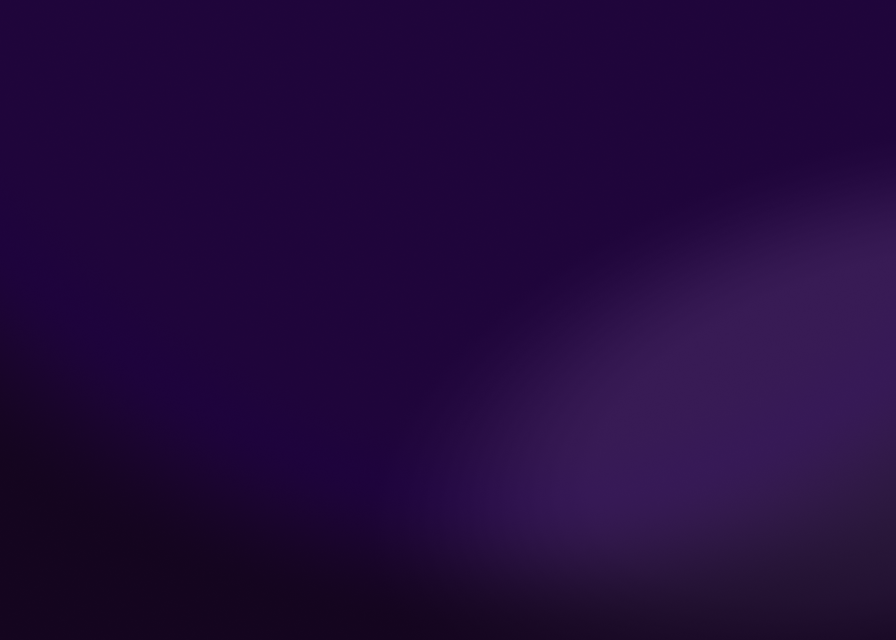
This background is drawn by a Shadertoy shader. Its source:

```glsl
#define BASE_COLOR vec3(0.123, 0.020, 0.231)
#define SHADE_COLOR vec3(0.080, 0.020, 0.122)
#define GLOW_COLOR vec3(0.096, 0.085, 0.101)
#define RIM_TINT vec3(-0.005, -0.006, 0.006)
#define GLOW_CENTER vec2(1.387, 0.334)
#define GLOW_RADII vec2(0.675, 0.356)
#define GLOW_TILT 0.273
#define GLOW_FADE vec2(0.66, 1.28)
#define GLOW_STEPS 12.0
#define VALLEY vec3(0.58, 0.23, 1.2)
#define SHADE_WIDTH 0.22
#define GRAIN 0.004

float hash(vec2 p) {
    vec3 q = fract(vec3(p.xyx) * 0.1031);
    q += dot(q, q.yzx + 33.33);
    return fract((q.x + q.y) * q.z);
}

// Approximate distance below a parabolic valley
float valleyDepth(vec2 uv) {
    float x = uv.x - VALLEY.x;
    float height = VALLEY.y + VALLEY.z * x * x;
    float slope = 2.0 * VALLEY.z * x;
    return (height - uv.y) / sqrt(1.0 + slope * slope);
}

// Soft tilted ellipse, 1 inside and 0 outside
float ellipseGlow(vec2 p) {
    float c = cos(GLOW_TILT), s = sin(GLOW_TILT);
    vec2 d = p - GLOW_CENTER;
    vec2 local = vec2(c * d.x + s * d.y, c * d.y - s * d.x);
    return 1.0 - smoothstep(GLOW_FADE.x, GLOW_FADE.y, length(local / GLOW_RADII));
}

// Gentle terraces that give the falloff faint rings
float terrace(float value) {
    float phase = 6.28318 * GLOW_STEPS;
    return value - 0.8 * sin(value * phase) / phase;
}

void mainImage(out vec4 fragColor, in vec2 fragCoord) {
    vec2 uv = fragCoord / iResolution.xy;
    // Keep the layout proportions at any canvas shape
    vec2 p = uv * vec2(1.4, 1.0);

    // Shade below the valley, with a faint bluish rim along its edge
    float depth = valleyDepth(uv);
    float shade = smoothstep(0.0, SHADE_WIDTH, depth);
    vec3 color = mix(BASE_COLOR, SHADE_COLOR, shade);
    float rim = (depth - 0.01) / 0.06;
    color += RIM_TINT * exp(-rim * rim);

    // Violet glow, cooler in the shade and fading toward the bottom
    float glow = terrace(ellipseGlow(p)) * smoothstep(-0.20, 0.24, uv.y);
    vec3 coolFilter = mix(vec3(1.0), vec3(0.86, 0.88, 1.08), shade);
    color += GLOW_COLOR * coolFilter * glow;

    // Fine grain against banding
    color += (hash(floor(fragCoord)) - 0.5) * GRAIN;
    fragColor = vec4(clamp(color, 0.0, 1.0), 1.0);
}
```
